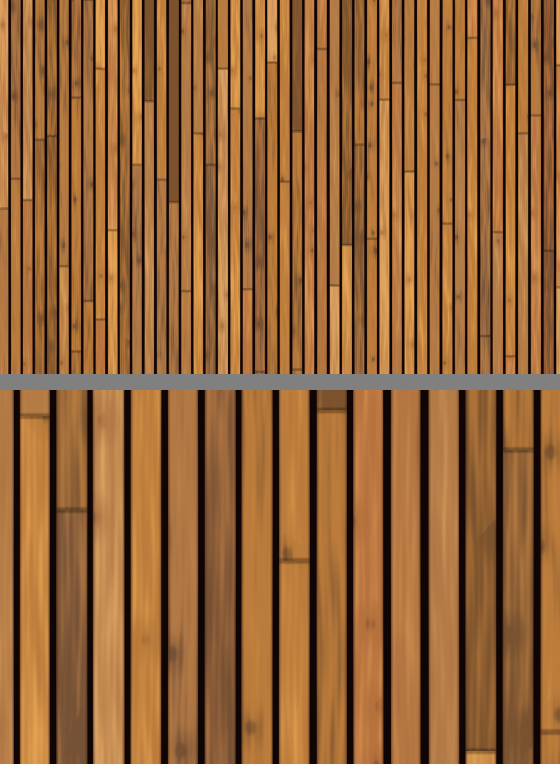
Top: the whole. Bottom: its middle third, enlarged.
Give the GLSL for this texture, as a Shadertoy shader.

```glsl
// Wall of narrow vertical timber slats with black gaps, butt joints, grain and knots.

const vec3 GAP_BLACK  = vec3(0.055, 0.018, 0.015);
const vec3 EDGE_BROWN = vec3(0.27, 0.15, 0.08);
const vec3 DARK_WOOD  = vec3(0.46, 0.32, 0.21);
const vec3 MID_WOOD   = vec3(0.70, 0.48, 0.275);
const vec3 PALE_WOOD  = vec3(0.86, 0.64, 0.39);
const vec3 RED_TINT   = vec3(1.02, 0.93, 0.86);
const vec3 GOLD_TINT  = vec3(1.05, 1.01, 0.84);

float hash(vec2 p) {
    vec3 a = fract(vec3(p.xyx) * 0.1031);
    a += dot(a, a.yzx + 33.33);
    return fract((a.x + a.y) * a.z);
}

// Nearest feature point: x = distance, y = random id of that point.
vec2 cellular(vec2 p, vec2 metric) {
    vec2 cell = floor(p), nearest = vec2(9.0, 0.0);
    for (int j = -1; j <= 1; j++)
    for (int i = -1; i <= 1; i++) {
        vec2 c = cell + vec2(i, j);
        vec2 point = c + vec2(hash(c), hash(c + 57.3));
        float d = length((point - p) * metric);
        if (d < nearest.x) nearest = vec2(d, hash(c + 19.7));
    }
    return nearest;
}

// Slow irregular wave made of layered sines, about -1 to 1.
float layeredSines(float t, float phase) {
    return 0.5 * sin(t + phase * 6.3) + 0.3 * sin(t * 2.3 + phase * 17.0)
         + 0.2 * sin(t * 5.1 + phase * 31.0);
}

// Slat count grows slightly tighter towards the left.
float slatCoordinate(float u) {
    return -0.79 + 46.48 * u - 1.30 * u * u;
}

vec3 woodRamp(float tone) {
    vec3 low = mix(DARK_WOOD, MID_WOOD, smoothstep(0.0, 0.5, tone));
    return mix(low, PALE_WOOD, smoothstep(0.5, 1.0, tone));
}

// Fine lengthwise fibres and long wavering figure.
float grain(vec2 p, float seed) {
    float bend = layeredSines(p.y * 6.0, seed);
    float figure = sin(p.x * 13.0 + bend * 5.0 + seed * 40.0);
    float fibre = sin(p.x * 37.0 + bend * 3.0 + sin(p.y * 21.0 + seed * 9.0));
    float fleck = cellular(vec2(p.x * 5.0 + seed * 91.0, p.y * 11.0), vec2(1.0)).x;
    return 0.055 * figure + 0.035 * fibre + 0.20 * (fleck - 0.45);
}

// Sparse dark knots, each with a softer halo.
float knots(vec2 p, float seed) {
    vec2 k = cellular(vec2(p.x + floor(seed * 300.0) * 7.0, p.y * 11.0), vec2(1.0, 2.0));
    float present = step(0.72, k.y);
    float core = 1.0 - smoothstep(0.04, 0.22, k.x);
    float halo = 1.0 - smoothstep(0.1, 0.65, k.x);
    return present * (0.6 * core + 0.4 * halo);
}

vec3 boardColour(vec2 p, float slat, float pixel) {
    // Each slat is joined from boards of its own length and offset.
    float rate = mix(0.7, 1.7, hash(vec2(slat, 3.0)));
    float along = p.y * rate + hash(vec2(slat, 8.0)) * 9.0;
    float board = floor(along);
    float seed = hash(vec2(slat * 1.7 + 5.0, board + 21.0));
    float hue = hash(vec2(slat + 44.0, board * 3.1));

    float slatTone = hash(vec2(slat, 71.0));
    float tone = 0.12 + 0.50 * seed + 0.34 * slatTone;
    tone -= 0.30 * step(0.87, hue);
    tone += 0.13 * layeredSines(p.y * 9.0 + p.x * 1.4, seed);
    tone += grain(p, seed) - 0.38 * knots(p, seed);

    vec3 wood = woodRamp(clamp(tone, 0.0, 1.0));
    wood *= mix(vec3(1.0), RED_TINT, smoothstep(0.45, 0.0, hue));
    wood *= mix(vec3(1.0), GOLD_TINT, smoothstep(0.45, 0.75, hue));

    // Thin shadow where two boards meet end to end.
    float joint = abs(along - floor(along + 0.5)) / rate;
    return wood * (1.0 - 0.28 * (1.0 - smoothstep(0.001, 0.003 + pixel, joint)));
}

void mainImage(out vec4 fragColor, in vec2 fragCoord) {
    vec2 uv = fragCoord / iResolution.xy;
    float x = slatCoordinate(uv.x);
    float slat = floor(x);
    vec2 p = vec2(x - slat, uv.y);
    float blur = 0.6 * 46.0 / iResolution.x;

    vec3 colour = boardColour(p, slat, 1.0 / iResolution.y);

    // Gap borders vary a little from slat to slat and along the height.
    float leftGap = 0.075 + 0.035 * hash(vec2(slat, 12.0));
    float rightGap = 0.065 + 0.035 * hash(vec2(slat, 13.0));
    float sway = 0.008 * layeredSines(uv.y * 4.0, hash(vec2(slat, 14.0)));
    float inside = min(p.x - leftGap - sway, 1.0 - rightGap - p.x + sway);

    // Rounded brown edge, then the black gap.
    colour = mix(EDGE_BROWN, colour, smoothstep(-0.06, 0.09, inside));
    colour = mix(GAP_BLACK, colour, smoothstep(-blur, blur, inside));
    fragColor = vec4(colour, 1.0);
}
```
